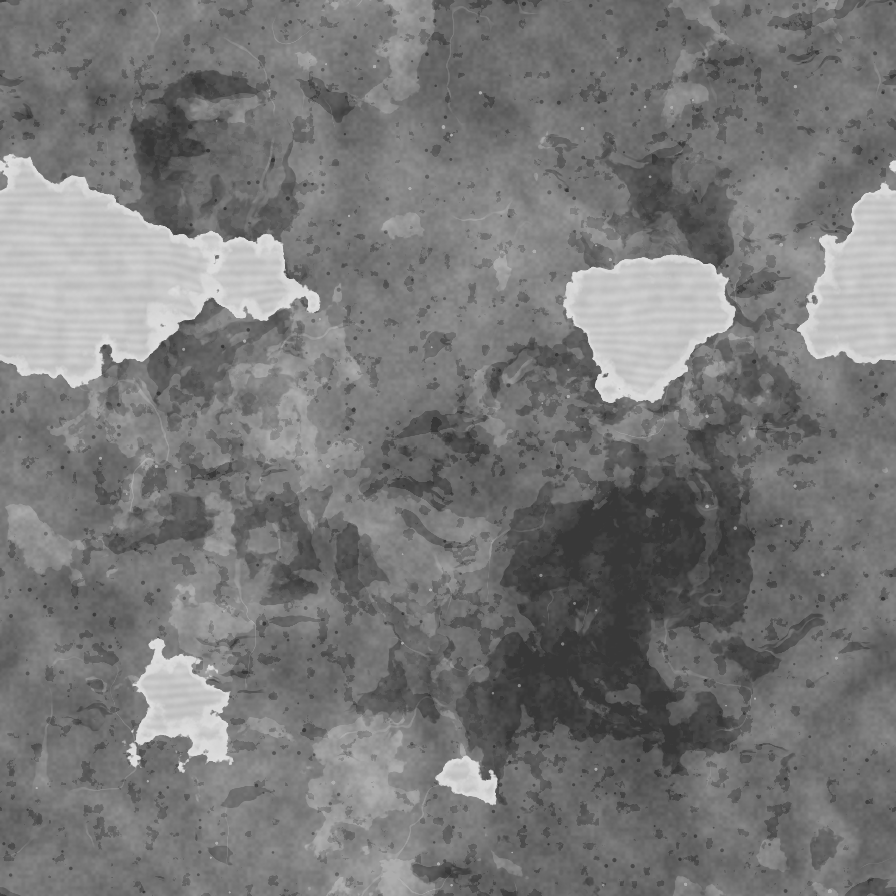
Reproduce this texture procedurally as a Shadertoy shader.

```glsl
const float WALL_TONE = 0.455;
const float STAIN_DEPTH = 0.13;
const float FLAKE_LIFT = 0.085;
const float SPECK_DEPTH = 0.10;
const float SCRAPE_DEPTH = 0.11;
const float SCRATCH_LIFT = 0.07;
const float PLASTER_TONE = 0.775;
const float RIM_TONE = 0.86;
const float RIM_WIDTH = 0.013;
const float STRIPES = 84.0;
const float LOBE_TURN = 2.36;
const float TAU = 6.2831853;

// Bare plaster chips: centre and radii
const int CHIP_COUNT = 5;
const vec4 CHIPS[CHIP_COUNT] = vec4[CHIP_COUNT](
    vec4(0.055, 0.695, 0.160, 0.108),
    vec4(0.280, 0.690, 0.050, 0.030),
    vec4(0.720, 0.637, 0.068, 0.066),
    vec4(0.205, 0.215, 0.062, 0.045),
    vec4(0.517, 0.140, 0.010, 0.010));

// Integer hash of a cell, 0 to 1
float hash(ivec2 cell, int seed) {
    uint h = uint(cell.x) * 1597334677u ^ uint(cell.y) * 3812015801u ^ uint(seed) * 2654435769u;
    h = (h ^ (h >> 16)) * 2246822519u;
    h = (h ^ (h >> 13)) * 3266489917u;
    return float((h ^ (h >> 16)) >> 8) / 16777216.0;
}

// Value noise that wraps after a whole number of cells
float noise(vec2 uv, vec2 cells, int seed) {
    vec2 p = uv * cells, f = fract(p);
    ivec2 a = ivec2(mod(floor(p), cells));
    ivec2 b = ivec2(mod(floor(p) + 1.0, cells));
    f = f * f * f * (f * (f * 6.0 - 15.0) + 10.0);
    return mix(mix(hash(a, seed), hash(ivec2(b.x, a.y), seed), f.x),
               mix(hash(ivec2(a.x, b.y), seed), hash(b, seed), f.x), f.y);
}

float fbm(vec2 uv, vec2 cells, int seed) {
    float sum = 0.0, weight = 0.516;
    for (int i = 0; i < 5; i++) {
        sum += weight * noise(uv, cells, seed + i);
        cells *= 2.0;
        weight *= 0.5;
    }
    return sum;
}

// Signed distance to the nearest chip, with a torn outline
float chipDistance(vec2 uv) {
    float nearest = 1.0;
    for (int i = 0; i < CHIP_COUNT; i++) {
        vec2 q = uv - CHIPS[i].xy;
        q -= round(q);
        vec2 r = CHIPS[i].zw, e = q / r;
        float angle = atan(e.y, e.x + 1e-6);
        float lobes = 1.0 + 0.15 * cos(3.0 * angle + LOBE_TURN * float(i));
        nearest = min(nearest, (length(e) / lobes - 1.0) * min(r.x, r.y));
    }
    return nearest + 0.11 * (fbm(uv, vec2(9.0), 10) - 0.5)
                   + 0.06 * (fbm(uv, vec2(34.0), 20) - 0.5);
}

// Round pinpricks, one per chosen cell
float dots(vec2 uv, float cells, float share, int seed) {
    vec2 p = uv * cells;
    ivec2 cell = ivec2(mod(floor(p), cells));
    vec2 centre = 0.3 + 0.4 * vec2(hash(cell, seed), hash(cell, seed + 1));
    float radius = mix(0.10, 0.26, hash(cell, seed + 2));
    float disc = 1.0 - smoothstep(radius - 0.08, radius + 0.08, length(fract(p) - centre));
    return disc * step(hash(cell, seed + 3), share);
}

float wallTone(vec2 uv) {
    vec2 warp = vec2(fbm(uv, vec2(7.0), 30), fbm(uv, vec2(7.0), 40)) - 0.5;
    vec2 w = uv + 0.12 * warp;
    float region = fbm(w, vec2(4.0), 50);
    float fine = fbm(uv, vec2(56.0), 60);

    // Cloudy paint, faint level bands and grain
    float tone = WALL_TONE + 0.24 * (fbm(w, vec2(3.0), 70) - 0.5);
    tone += 0.24 * (fbm(w, vec2(15.0), 80) - 0.5) + 0.10 * (fine - 0.5);
    tone += 0.05 * (noise(uv, vec2(2.0, 9.0), 90) - 0.5);
    tone += 0.05 * (noise(uv, vec2(230.0), 91) - 0.5);

    // Pale flakes with crisp edges
    float flakeField = 0.55 * fbm(w, vec2(13.0), 100) + 0.45 * fbm(w, vec2(4.0), 110);
    float flake = smoothstep(0.578, 0.592, flakeField + 0.10 * (fine - 0.5));
    tone += FLAKE_LIFT * flake * (0.55 + 0.9 * fine);

    // Dark stains, worn through in places
    float stainField = 0.65 * region + 0.35 * fbm(w, vec2(14.0), 120);
    float stain = smoothstep(0.583, 0.597, stainField + 0.08 * (fine - 0.5));
    float worn = smoothstep(0.60, 0.66, fbm(w, vec2(22.0), 130));
    tone -= STAIN_DEPTH * stain * (1.0 - 0.8 * worn);

    // Clustered specks
    float specks = smoothstep(0.66, 0.71, fbm(uv, vec2(72.0), 140) + 0.5 * (region - 0.5));
    tone -= SPECK_DEPTH * specks * (1.0 - 0.6 * stain);

    // Level scrapes and thin scratches
    float scrape = smoothstep(0.755, 0.775, fbm(w, vec2(8.0, 26.0), 150));
    tone -= SCRAPE_DEPTH * scrape * (1.0 - stain);
    float ridge = abs(noise(w, vec2(17.0, 13.0), 160) - 0.5);
    float scratch = (1.0 - smoothstep(0.006, 0.022, ridge)) * smoothstep(0.54, 0.66, fbm(uv, vec2(11.0), 170));
    tone += SCRATCH_LIFT * scratch;

    tone -= 0.16 * dots(uv, 110.0, 0.035, 180);
    tone += 0.28 * dots(uv, 130.0, 0.004, 190);
    return clamp(tone, 0.22, 0.68);
}

float plasterTone(vec2 uv, float depth) {
    float wave = sin(TAU * (STRIPES * uv.y + 1.6 * noise(uv, vec2(12.0, 20.0), 200)));
    float grain = fbm(uv, vec2(60.0), 210) - 0.5;
    float rim = 1.0 - smoothstep(0.4 * RIM_WIDTH, 1.4 * RIM_WIDTH, depth + 0.03 * grain);
    return mix(PLASTER_TONE + 0.02 * wave, RIM_TONE, rim) + 0.09 * grain;
}

void mainImage(out vec4 fragColor, in vec2 fragCoord) {
    vec2 uv = fragCoord / iResolution.xy;
    float edge = max(0.0015, 0.75 / iResolution.y);
    float d = chipDistance(uv);
    float chip = 1.0 - smoothstep(-edge, edge, d);
    float tone = mix(wallTone(uv), plasterTone(uv, -d), chip);
    fragColor = vec4(vec3(tone), 1.0);
}
```
